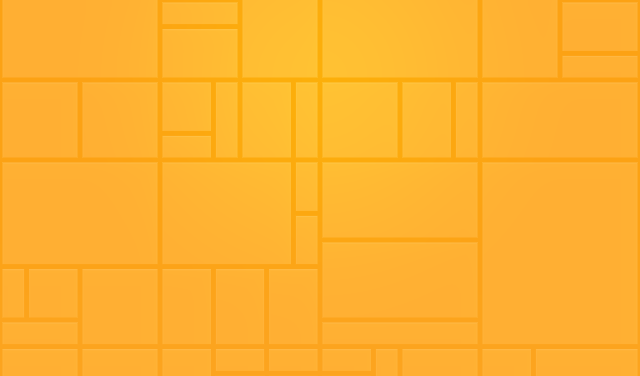
Reproduce this background procedurally as a Shadertoy shader.

```glsl
// Amber panels: a quarter-width grid of blocks, each split at random into
// smaller rectangles by a short recursive loop. Grooves, thin lit rims and
// a broad glow near the top centre shade the panels.

// Arithmetic hash: three values in 0..1
vec3 hash(vec3 v) {
    v = fract(v * vec3(0.1031, 0.1030, 0.0973));
    v += dot(v, v.yxz + 33.33);
    return fract((v.xxy + v.yxx) * v.zyx);
}

// Narrows the block lo..hi to the panel that holds p
void splitBlock(vec2 p, inout vec2 lo, inout vec2 hi) {
    for (int i = 0; i < 4; i++) {
        vec2 size = hi - lo;
        vec3 rnd = hash(vec3(lo + hi * 1.7, float(i) * 3.1) + 11.0);

        // Small and deep panels are more likely to stay whole
        float stop = max(0.1 + 0.15 * float(i), 1.0 - size.x * size.y / 12.0);
        vec2 axis = size.x < size.y * mix(0.6, 1.7, rnd.x) ? vec2(0, 1) : vec2(1, 0);
        float span = dot(size, axis);
        if (rnd.y < stop || span < 2.0) break;

        // Cuts snap to the unit lattice, mostly near the middle
        float ratio = rnd.z < 0.6 ? 0.5 : (rnd.z < 0.85 ? 0.33 : 0.8);
        float offset = clamp(floor(span * ratio + 0.5), 1.0, span - 1.0);
        float cut = dot(lo, axis) + offset;
        if (dot(p, axis) < cut) hi = mix(hi, vec2(cut), axis);
        else lo = mix(lo, vec2(cut), axis);
    }
}

void mainImage(out vec4 fragColor, in vec2 fragCoord) {
    // 24 units across, y measured down from the top edge
    float pixel = 24.0 / iResolution.x;
    vec2 p = vec2(fragCoord.x, iResolution.y - fragCoord.y) * pixel;

    // Blocks: four columns in bands seven units high
    vec2 blockSize = vec2(6, 7);
    vec2 lo = floor((p + vec2(0, 1)) / blockSize) * blockSize - vec2(0, 1);
    vec2 hi = lo + blockSize;
    splitBlock(p, lo, hi);

    // Distances to the groove borders, inside the panel
    vec2 fromLo = p - lo - 0.094;
    vec2 fromHi = hi - p - 0.094;
    float inside = min(min(fromLo.x, fromLo.y), min(fromHi.x, fromHi.y));

    // Broad glow
    float away = smoothstep(0.0, 0.41, length(p / 24.0 - vec2(0.5, 0.12)));
    vec3 color = vec3(1.0, mix(0.757, 0.687, away), 0.2);

    // Soft sheen along the top and right sides, then thin lit rims
    color.g += 0.008 * exp(-3.0 * max(min(fromLo.y, fromHi.x), 0.0));
    float topRim = 1.0 - smoothstep(0.0, 0.03 + pixel, fromLo.y);
    float sideRim = 1.0 - smoothstep(0.0, 0.03 + pixel, min(fromLo.x, fromHi.x));
    color += vec3(-0.005, 0.035, 0.09) * max(topRim, 0.35 * sideRim);

    // Grooves, paler toward the bottom
    vec3 groove = mix(vec3(0.99, 0.685, 0.04), vec3(0.99, 0.635, 0.08), away);
    groove += vec3(0.0, 0.01, 0.04) * smoothstep(7.0, 14.0, p.y);
    color = mix(groove, color, smoothstep(-0.5 * pixel, 0.5 * pixel, inside));

    fragColor = vec4(color, 1.0);
}
```
